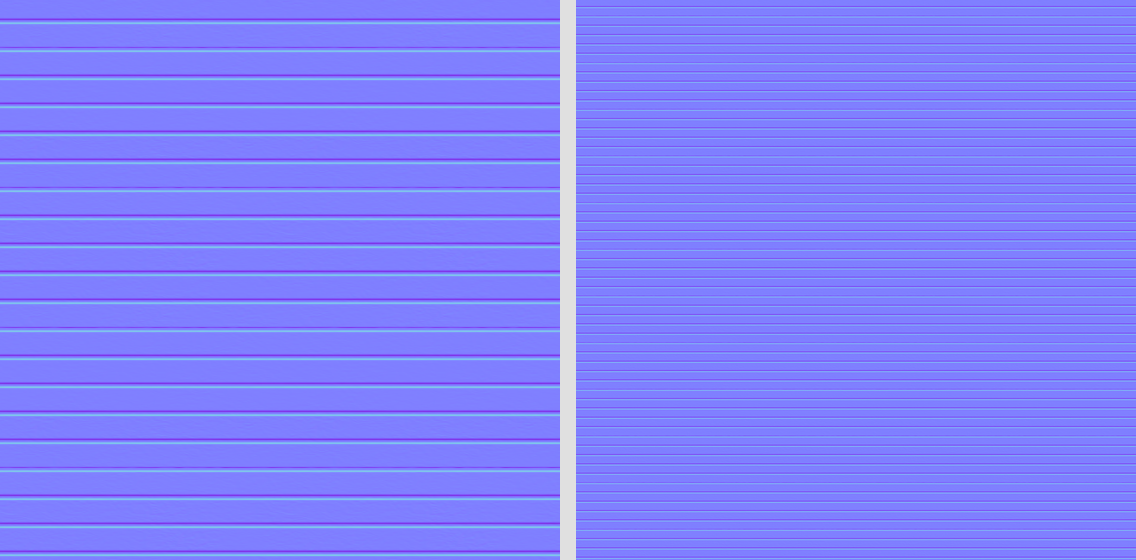
Left: one tile. Right: repeated 3 by 3.
Give the GLSL for this texture map, as a WebGL 2 fragment shader.

```glsl
#version 300 es
precision highp float;
// Tangent-space normal map of horizontal siding: twenty planks parted by grooves.
// Each groove is a pair of opposed Gaussian slopes; wrapped value noise adds
// a fine wood grain, and the resulting slope is encoded as a normal colour.

uniform vec2 u_resolution;
out vec4 fragColor;

const float PLANKS = 20.0;         // planks down the canvas
const float GRAIN_TILES = 2.0;     // grain repeats across and down
const float UPPER_EDGE = 0.69;     // groove edges, from the top of a plank cell
const float LOWER_EDGE = 0.828;
const float EDGE_WIDTH = 0.025;    // Gaussian radius, in planks
const float UPPER_TILT = -0.60;
const float LOWER_TILT = 0.61;

float hash(vec2 p) {
    vec3 q = fract(vec3(p.xyx) * 0.1031);
    q += dot(q, q.yzx + 33.33);
    return fract((q.x + q.y) * q.z);
}

// Value noise over [0,1) that wraps after the given number of cells.
float wrapNoise(vec2 uv, vec2 cells, float seed) {
    vec2 p = uv * cells;
    vec2 i = floor(p);
    vec2 f = fract(p);
    f = f * f * (3.0 - 2.0 * f);
    vec2 a = mod(i, cells) + seed;
    vec2 b = mod(i + 1.0, cells) + seed;
    return mix(mix(hash(a), hash(vec2(b.x, a.y)), f.x),
               mix(hash(vec2(a.x, b.y)), hash(b), f.x), f.y);
}

// Grain height: long fibres warped by a broad wave, plus finer flecks.
float grainHeight(vec2 uv) {
    float warp = wrapNoise(uv, vec2(14.0, 30.0), 7.0) - 0.5;
    vec2 bent = uv + vec2(0.0, 0.012 * warp);
    return 0.6 * wrapNoise(bent, vec2(44.0, 130.0), 19.0)
         + 0.4 * wrapNoise(bent, vec2(90.0, 210.0), 53.0);
}

// Slope of the grain by central differences.
vec2 grainSlope(vec2 uv) {
    vec2 e = vec2(0.0018, 0.0);
    return vec2(grainHeight(uv - e.xy) - grainHeight(uv + e.xy),
                grainHeight(uv - e.yx) - grainHeight(uv + e.yx));
}

float ridge(float distanceToLine, float width) {
    float t = distanceToLine / width;
    return exp(-0.5 * t * t);
}

vec3 encodeNormal(vec2 slope) {
    float z = sqrt(max(0.0, 1.0 - dot(slope, slope)));
    return 0.5 + 0.5 * vec3(slope, z);
}

void main() {
    vec2 uv = gl_FragCoord.xy / u_resolution;
    float down = (1.0 - uv.y) * PLANKS;
    float row = floor(down);
    float across = fract(down);
    float pixel = PLANKS / u_resolution.y;
    vec2 tile = fract(uv * GRAIN_TILES);

    // Every fifth upper edge is thinner, fainter and more ragged.
    float faint = 1.0 - step(0.5, abs(mod(row, 5.0) - 1.0));
    float wear = wrapNoise(tile, vec2(36.0, 10.0), 31.0) - 0.5;
    float width = max(EDGE_WIDTH, 0.45 * pixel);
    float upperWidth = max(EDGE_WIDTH * mix(1.0, 0.65, faint), 0.45 * pixel);
    float upperTilt = UPPER_TILT * mix(1.0 + 0.06 * wear, 0.75 + 0.35 * wear, faint);
    float lowerTilt = LOWER_TILT * (1.0 + 0.08 * wear);

    float upper = ridge(across - UPPER_EDGE - 0.008 * wear * faint, upperWidth);
    float lower = ridge(across - LOWER_EDGE, width);

    // Grain strength varies by plank and in soft patches.
    float plank = mod(row + step(0.76, across), PLANKS / GRAIN_TILES);
    float patchy = wrapNoise(tile, vec2(7.0, 15.0), 71.0);
    float strength = 0.055 * (0.45 + 0.55 * hash(vec2(plank, 5.0))) * (0.45 + patchy);
    vec2 slope = grainSlope(tile) * vec2(0.9, 1.0) * strength * 2.2;
    slope += 0.012 * (hash(vec2(plank, 13.0)) - 0.5);

    // Groove walls override the grain where they are steep.
    slope *= 1.0 - 0.7 * max(upper, lower);
    slope.y += upperTilt * upper + lowerTilt * lower;

    fragColor = vec4(encodeNormal(slope), 1.0);
}
```
